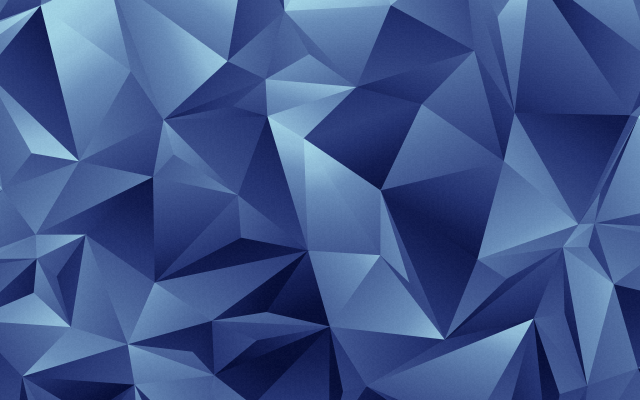
Give the GLSL for this background, as a Shadertoy shader.

```glsl
// Low-poly backdrop of irregular, softly shaded blue triangles with fine grain.

#define DENSITY 5.2      // mesh cells per canvas height
#define JITTER 0.96      // vertex scatter inside its cell, 0 to 1
#define TILT 0.42        // mesh rotation in radians
#define SPLIT 0.2        // share of triangles cut into three
#define CONTRAST 0.82    // tone spread between faces
#define SLOPE 0.32       // tone ramp inside a face
#define SKY_LIFT 0.36    // brightening from bottom to top
#define GRAIN 0.022      // strength of the surface grain
#define GRAIN_ROWS 320.0 // grain cells per canvas height

float hash(vec2 p) {
    return fract(sin(dot(p, vec2(127.1, 311.7))) * 43758.5453);
}

float cross2(vec2 a, vec2 b) { return a.x * b.y - a.y * b.x; }

// Mesh vertex belonging to a grid cell.
vec2 vertexAt(vec2 cell) {
    vec2 offset = vec2(hash(cell + 3.7), hash(cell + 51.3));
    return cell + 0.5 + (offset - 0.5) * JITTER;
}

// Navy to pale cyan; stops are spaced by the area each shade covers.
vec3 palette(float tone) {
    vec3 c = mix(vec3(0.03, 0.06, 0.22), vec3(0.07, 0.11, 0.31), smoothstep(-0.12, 0.05, tone));
    c = mix(c, vec3(0.14, 0.20, 0.44), clamp((tone - 0.05) / 0.165, 0.0, 1.0));
    c = mix(c, vec3(0.23, 0.31, 0.54), clamp((tone - 0.215) / 0.22, 0.0, 1.0));
    c = mix(c, vec3(0.31, 0.42, 0.62), clamp((tone - 0.435) / 0.21, 0.0, 1.0));
    c = mix(c, vec3(0.41, 0.55, 0.72), clamp((tone - 0.645) / 0.20, 0.0, 1.0));
    c = mix(c, vec3(0.56, 0.73, 0.84), clamp((tone - 0.845) / 0.13, 0.0, 1.0));
    return mix(c, vec3(0.63, 0.82, 0.89), smoothstep(0.975, 1.12, tone));
}

// Signed distance to the line a-b, positive on its left.
float edgeDistance(vec2 p, vec2 a, vec2 b) {
    vec2 e = b - a;
    return cross2(e, p - a) / max(length(e), 1e-4);
}

// Adds one shaded triangle, weighted by its coverage of the pixel.
void addTriangle(inout vec4 sum, vec2 p, vec2 a, vec2 b, vec2 c,
                 vec2 seed, float light, float pixel) {
    float inside = min(edgeDistance(p, a, b),
                   min(edgeDistance(p, b, c), edgeDistance(p, c, a)));
    float coverage = clamp(0.5 + inside / pixel, 0.0, 1.0);
    if (coverage <= 0.0) return;
    float angle = 6.2832 * hash(seed + 9.1);
    float ramp = dot(p - (a + b + c) / 3.0, vec2(cos(angle), sin(angle)));
    float tone = 0.5 + CONTRAST * (hash(seed) - 0.5) + SLOPE * ramp + light;
    sum += coverage * vec4(palette(tone), 1.0);
}

// Adds a mesh face, sometimes cut into three around an inner point.
void addFace(inout vec4 sum, vec2 p, vec2 a, vec2 b, vec2 c,
             vec2 seed, float light, float pixel) {
    if (hash(seed + 23.9) > SPLIT) {
        addTriangle(sum, p, a, b, c, seed, light, pixel);
        return;
    }
    vec2 inner = mix(mix(a, b, 0.3 + 0.4 * hash(seed + 5.3)), c, 0.15 + 0.35 * hash(seed + 7.7));
    addTriangle(sum, p, a, b, inner, seed + 0.21, light, pixel);
    addTriangle(sum, p, b, c, inner, seed + 0.43, light, pixel);
    addTriangle(sum, p, c, a, inner, seed + 0.67, light, pixel);
}

void mainImage(out vec4 fragColor, in vec2 fragCoord) {
    vec2 uv = fragCoord / iResolution.y;
    float pixel = DENSITY / iResolution.y;
    float co = cos(TILT), si = sin(TILT);
    vec2 p = mat2(co, si, -si, co) * uv * DENSITY + 20.0;

    // Broad lighting across the canvas
    float light = SKY_LIFT * (uv.y - 0.5)
                + 0.08 * sin(5.0 * uv.x + 1.0) * sin(4.0 * uv.y + 0.6);

    // Every quad of neighbouring vertices that can reach this point
    vec4 sum = vec4(0.0);
    for (int j = -1; j <= 0; j++)
    for (int i = -1; i <= 0; i++) {
        vec2 cell = floor(p) + vec2(i, j);
        vec2 a = vertexAt(cell);
        vec2 b = vertexAt(cell + vec2(1, 0));
        vec2 c = vertexAt(cell + vec2(1, 1));
        vec2 d = vertexAt(cell + vec2(0, 1));

        // Cut along a diagonal that stays inside the quad
        bool acFits = cross2(b - a, c - a) > 0.0 && cross2(c - a, d - a) > 0.0;
        bool bdFits = cross2(b - a, d - a) > 0.0 && cross2(c - b, d - b) > 0.0;
        if (acFits && (!bdFits || hash(cell + 71.9) < 0.5)) {
            addFace(sum, p, a, b, c, cell + 0.13, light, pixel);
            addFace(sum, p, a, c, d, cell + 0.59, light, pixel);
        } else {
            addFace(sum, p, a, b, d, cell + 0.13, light, pixel);
            addFace(sum, p, b, c, d, cell + 0.59, light, pixel);
        }
    }
    vec3 color = sum.rgb / max(sum.a, 1e-3);

    // Fine paper grain
    color += GRAIN * (hash(floor(uv * GRAIN_ROWS)) - 0.5);
    fragColor = vec4(clamp(color, 0.0, 1.0), 1.0);
}
```
